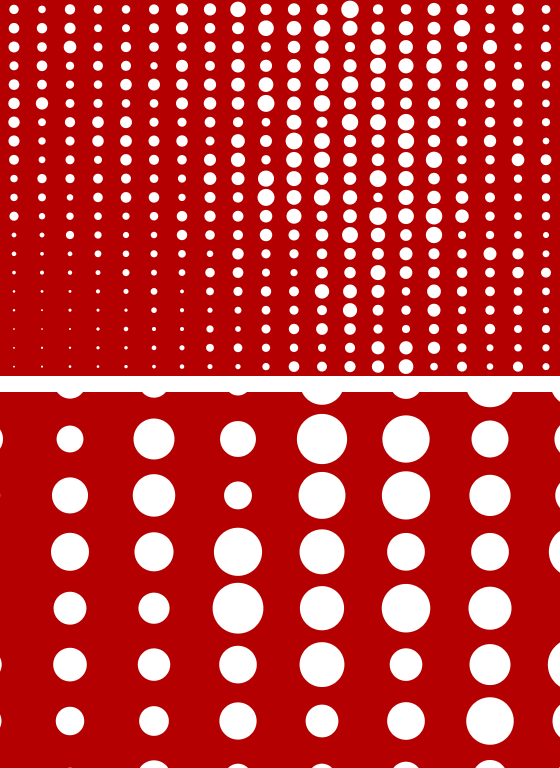
Top: the whole. Bottom: its middle third, enlarged.
This pattern is drawn by a WebGL 1 fragment shader. Its source:

```glsl
precision highp float;
// A halftone field: a 20 by 20 grid of white dots on flat red.
// Dot size follows a smooth field (small at lower left, a broad ridge right of
// centre) and each dot is then scaled by its own random factor.

uniform vec2 u_resolution;

const vec2 GRID = vec2(20.0, 20.0);           // dots across and down
const vec3 RED = vec3(0.706, 0.0, 0.0);
const vec3 WHITE = vec3(1.0);

// Diameters are measured in row heights.
const vec2 LEFT_SIZE = vec2(0.08, 0.485);     // left edge: bottom, top
const vec2 LEFT_RISE = vec2(0.1, 0.6);        // heights between which it grows
const vec2 RIGHT_SIZE = vec2(0.27, 0.43);     // right edge: bottom, top
const vec2 RIDGE_SIZE = vec2(0.39, 0.31);     // added on the ridge: bottom, top
const float RIDGE_CENTER = 0.64;
const float RIDGE_WIDTH = 0.30;
const float SIZE_JITTER = 0.38;
const float MAX_SIZE = 0.93;

float hash(vec2 p) {
  vec3 q = fract(vec3(p.xyx) * 0.1031);
  q += dot(q, q.yzx + 33.33);
  return fract((q.x + q.y) * q.z);
}

// Random value in -1..1, most often near zero.
float triangularNoise(vec2 cell) {
  return hash(cell + 7.0) + hash(cell + 61.0) - 1.0;
}

// Smooth dot diameter at a position in 0..1.
float sizeField(vec2 p) {
  float left = mix(LEFT_SIZE.x, LEFT_SIZE.y, smoothstep(LEFT_RISE.x, LEFT_RISE.y, p.y));
  float right = mix(RIGHT_SIZE.x, RIGHT_SIZE.y, p.y);
  float ridgeHeight = mix(RIDGE_SIZE.x, RIDGE_SIZE.y, smoothstep(0.5, 1.0, p.y));
  float d = (p.x - RIDGE_CENTER) / RIDGE_WIDTH;
  return mix(left, right, p.x) + ridgeHeight * exp(-d * d);
}

void main() {
  vec2 gridPos = gl_FragCoord.xy / u_resolution * GRID;
  vec2 cell = floor(gridPos);

  // Offset from the dot centre, in row heights so that dots stay round.
  float rowHeight = u_resolution.y / GRID.y;
  vec2 cellShape = u_resolution / GRID / rowHeight;
  vec2 offset = (fract(gridPos) - 0.5) * cellShape;

  float diameter = sizeField((cell + 0.5) / GRID);
  diameter *= 1.0 + SIZE_JITTER * triangularNoise(cell);
  float radius = 0.5 * min(diameter, MAX_SIZE);

  // Edge smoothed over one pixel.
  float coverage = clamp(0.5 + (radius - length(offset)) * rowHeight, 0.0, 1.0);
  gl_FragColor = vec4(mix(RED, WHITE, coverage), 1.0);
}
```
